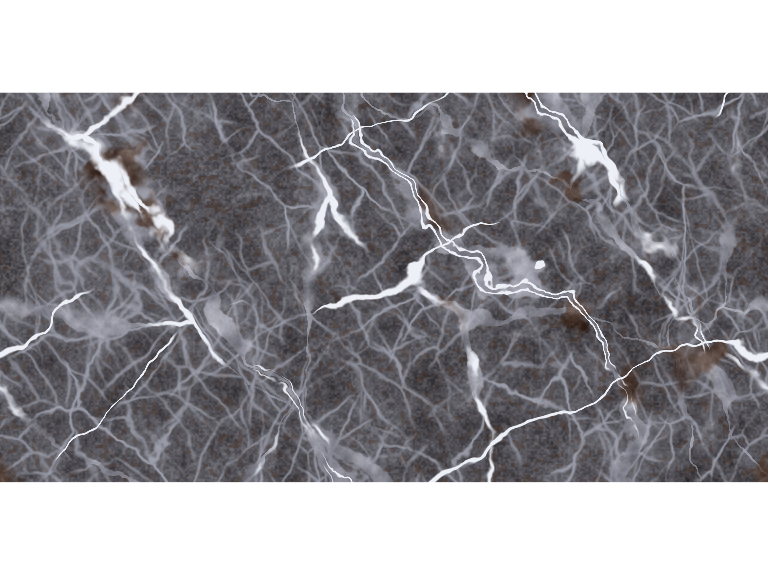
Write a Shadertoy shader that draws this texture.

```glsl
// Dark slate marble slab with branching white veins, set between two white bands.
const vec2  SPAN = vec2(4.0, 3.0);          // canvas size in pattern units
const float SLAB_BOTTOM = 0.163, SLAB_TOP = 0.839;
const vec3  WHITE = vec3(1.0);
const vec3  DARK  = vec3(0.225, 0.215, 0.230);
const vec3  SLATE = vec3(0.375, 0.370, 0.395);
const vec3  HAZE  = vec3(0.47, 0.47, 0.51);
const vec3  VEIN  = vec3(0.57, 0.575, 0.62);
const vec3  FROST = vec3(0.72, 0.74, 0.80);
const vec3  RUST  = vec3(0.27, 0.18, 0.13);
const float GRAIN = 0.24;                   // contrast of the fine speckle
const float MAIN_VEINS = 3.0;               // broad veins across the width
const float MAIN_LEAN = 0.68;               // they descend to the right
const float CRACKS = 2.0;                   // white cracks across the width
const float CRACK_LEAN = -1.9;              // they climb to the right
const int   HAIR_LAYERS = 5;

vec2 hash2(vec2 c) {
    vec3 h = fract(c.xyx * vec3(0.1031, 0.1030, 0.0973));
    h += dot(h, h.yzx + 33.33);
    return fract((h.xx + h.yz) * h.zy);
}

// Value noise, wrapping horizontally; the white bands close the vertical seam.
float noise(vec2 p, float freq, float seed) {
    vec2 q = p * freq, c = floor(q), f = q - c;
    f = f * f * (3.0 - 2.0 * f);
    float x0 = mod(c.x, SPAN.x * freq), x1 = mod(c.x + 1.0, SPAN.x * freq);
    float y = c.y + seed * 37.0;
    return mix(mix(hash2(vec2(x0, y)).x, hash2(vec2(x1, y)).x, f.x),
               mix(hash2(vec2(x0, y + 1.0)).x, hash2(vec2(x1, y + 1.0)).x, f.x), f.y);
}

float fbm(vec2 p, float freq, float seed) {
    float sum = 0.0, amp = 0.5, total = 0.0;
    for (int i = 0; i < 5; i++) {
        sum += amp * noise(p, freq, seed + float(i));
        total += amp;
        amp *= 0.53;
        freq *= 2.0;
    }
    return sum / total;
}

vec2 warp(vec2 p, float freq, float seed) {
    return vec2(fbm(p, freq, seed), fbm(p, freq, seed + 7.0)) - 0.5;
}

vec2 cellPoint(vec2 c, float period, float seed) {
    return c + hash2(vec2(mod(c.x, period), c.y + seed * 41.0));
}

// Distance to the borders of sheared, stretched Voronoi cells.
float cellEdge(vec2 p, float freq, float shear, float squash, float seed) {
    vec2 q = vec2(p.x + shear * p.y, squash * p.y) * freq;
    vec2 base = floor(q), home = base, nearest = vec2(0.0);
    float period = SPAN.x * freq, best = 1e3, edge = 1e3;
    for (int j = -1; j <= 1; j++) for (int i = -1; i <= 1; i++) {
        vec2 c = base + vec2(i, j), r = cellPoint(c, period, seed) - q;
        if (dot(r, r) < best) { best = dot(r, r); nearest = r; home = c; }
    }
    for (int j = -2; j <= 2; j++) for (int i = -2; i <= 2; i++) {
        if (i == 0 && j == 0) continue;
        vec2 r = cellPoint(home + vec2(i, j), period, seed) - q;
        vec2 n = normalize(r - nearest);
        float stretch = length(vec2(n.x, shear * n.x + squash * n.y));
        edge = min(edge, dot(0.5 * (r + nearest), n) / (stretch * freq));
    }
    return edge;
}

// Distance to a family of leaning, unevenly spaced lines.
float leaningLines(vec2 p, float count, float lean, float seed) {
    float gap = SPAN.x / count, s = (p.x + lean * p.y) / gap;
    float shift = hash2(vec2(mod(floor(s), count), seed)).x - 0.5;
    return abs(fract(s) - 0.5 - 0.45 * shift) * gap / length(vec2(1.0, lean));
}

float stroke(float d, float width) {
    return 1.0 - smoothstep(0.0, max(width, 1.3 * SPAN.y / iResolution.y), d);
}

void mainImage(out vec4 fragColor, in vec2 fragCoord) {
    vec2 uv = fragCoord / iResolution.xy, p = uv * SPAN;
    vec2 bend = warp(p, 1.0, 3.0), crumple = warp(p, 4.0, 19.0);
    float patches = fbm(p, 2.0, 31.0), crumbs = fbm(p, 10.0, 43.0);

    // Distances to the main veins, their branches and the white cracks
    float mainD = leaningLines(p + 1.1 * bend + 0.22 * crumple, MAIN_VEINS, MAIN_LEAN, 5.0);
    float branchD = cellEdge(p + 0.5 * bend + 0.16 * crumple, 1.0, 0.5, 0.8, 2.0);
    float crackD = leaningLines(p + 0.8 * bend.yx + 0.12 * crumple, CRACKS, CRACK_LEAN, 11.0);
    float branchOn = smoothstep(0.40, 0.58, fbm(p, 1.0, 53.0));

    // Clouded, speckled stone
    float near = exp(-5.0 * mainD) + 0.5 * branchOn * exp(-9.0 * branchD);
    float cloud = smoothstep(0.25, 0.8, 0.6 * patches + 0.4 * crumbs + 0.10 * near);
    vec3 col = mix(DARK, SLATE, cloud);
    float speck = 0.6 * noise(p, 96.0, 61.0) + 0.4 * noise(p, 48.0, 67.0) - 0.5;
    col += GRAIN * speck * vec3(1.0, 0.97, 0.96);
    col = mix(col, HAZE, 0.55 * near * smoothstep(0.42, 0.68, crumbs));
    col = mix(col, RUST, 0.4 * smoothstep(0.66, 0.82, noise(p, 40.0, 71.0)));

    // Hairline fractures, finer and fainter layer by layer
    for (int i = 0; i < HAIR_LAYERS; i++) {
        float k = float(i), lean = mod(k, 2.0) < 0.5 ? 0.55 : -0.6;
        float d = cellEdge(p + 0.25 * bend + (0.16 - 0.015 * k) * crumple, 2.0 + k, lean, 0.55, 13.0 + k);
        float on = smoothstep(0.42, 0.72, fbm(p, 3.0, 83.0 + 6.0 * k) + 0.08 * near);
        col = mix(col, FROST, stroke(d, 0.015) * on * (0.95 - 0.10 * k));
        col = mix(col, HAZE, 0.35 * on * exp(-28.0 * d));
    }

    // Grey vein bodies with rust pockets and frosted fragments
    float mainW = 0.015 + 0.22 * smoothstep(0.38, 0.8, patches);
    float body = max(stroke(mainD, mainW), branchOn * stroke(branchD, 0.55 * mainW));
    body = smoothstep(0.12, 0.50, body + 0.9 * (crumbs - 0.5));
    body *= smoothstep(0.0, 0.3, near - 0.25);
    col = mix(col, VEIN + 0.6 * (crumbs - 0.5), 0.78 * body);
    float pocket = smoothstep(0.57, 0.66, fbm(p, 3.0, 127.0)) * smoothstep(0.45, 0.9, near);
    col = mix(col, RUST + 0.5 * (crumbs - 0.5), 0.75 * pocket);

    // Bright crisp cores, swelling and breaking along their length
    float swell = smoothstep(0.46, 0.68, fbm(p, 2.0, 137.0));
    float core = stroke(abs(mainD - 0.02), 0.012 + 0.07 * swell) * smoothstep(0.40, 0.56, fbm(p, 2.0, 149.0));
    core = max(core, branchOn * swell * stroke(branchD, 0.028));
    float crackOn = smoothstep(0.40, 0.52, fbm(p, 1.0, 157.0));
    core = max(core, crackOn * stroke(crackD, 0.012 + 0.022 * swell));
    col = mix(col, vec3(0.93, 0.94, 0.97), smoothstep(0.08, 0.75, core));

    // White bands above and below the slab
    float soft = 0.7 / iResolution.y;
    float slab = smoothstep(SLAB_BOTTOM - soft, SLAB_BOTTOM + soft, uv.y)
               * (1.0 - smoothstep(SLAB_TOP - soft, SLAB_TOP + soft, uv.y));
    fragColor = vec4(mix(WHITE, clamp(col, 0.0, 1.0), slab), 1.0);
}
```
